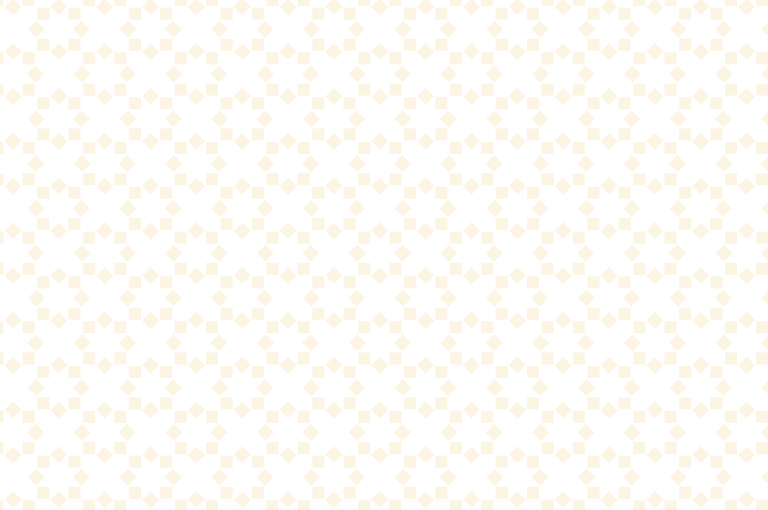
Write a WebGL 2 fragment shader that draws this pattern.

```glsl
#version 300 es
precision highp float;

uniform vec2 u_resolution;
out vec4 fragColor;

const vec3 WHITE = vec3(1.0);
const vec3 CREAM = vec3(0.99, 0.96, 0.89);

// Lengths are fractions of the canvas height
const vec2 CELL = vec2(0.1798, 0.1757);
const vec2 RING_CENTER = vec2(0.7447, 0.5035);
const float DIAMOND_RADIUS = 0.0443;
const float SQUARE_OFFSET = 0.0306;
const float TILE_HALF_SIDE = 0.0118;

float squareDistance(vec2 p, float halfSide) {
  vec2 d = abs(p) - halfSide;
  return length(max(d, 0.0)) + min(max(d.x, d.y), 0.0);
}

float diamondDistance(vec2 p, float halfSide) {
  vec2 turned = vec2(p.x + p.y, p.y - p.x) * inversesqrt(2.0);
  return squareDistance(turned, halfSide);
}

// Position relative to the nearest point of a rectangular lattice
vec2 repeatCentered(vec2 p, vec2 cell) {
  return (fract(p / cell + 0.5) - 0.5) * cell;
}

// Ring of eight tiles: diamonds on the axes, squares on the diagonals
float ringDistance(vec2 p, float radius, float offset, float halfSide) {
  vec2 q = abs(p);
  float diamonds = min(diamondDistance(q - vec2(radius, 0.0), halfSide),
                       diamondDistance(q - vec2(0.0, radius), halfSide));
  return min(diamonds, squareDistance(q - offset, halfSide));
}

// Two interleaved lattices, half a cell apart
float patternDistance(vec2 p, vec2 cell) {
  float nearest = 1.0;
  for (int i = 0; i < 2; i++) {
    vec2 local = repeatCentered(p - 0.5 * float(i) * cell, cell);
    float ring = ringDistance(local, DIAMOND_RADIUS, SQUARE_OFFSET, TILE_HALF_SIDE);
    nearest = min(nearest, ring);
  }
  return nearest;
}

float fillMask(float dist, float pixel) {
  return clamp(0.5 - dist / pixel, 0.0, 1.0);
}

void main() {
  float pixel = 1.0 / u_resolution.y;
  vec2 p = gl_FragCoord.xy * pixel;
  float tiles = fillMask(patternDistance(p - RING_CENTER, CELL), pixel);
  fragColor = vec4(mix(WHITE, CREAM, tiles), 1.0);
}
```
